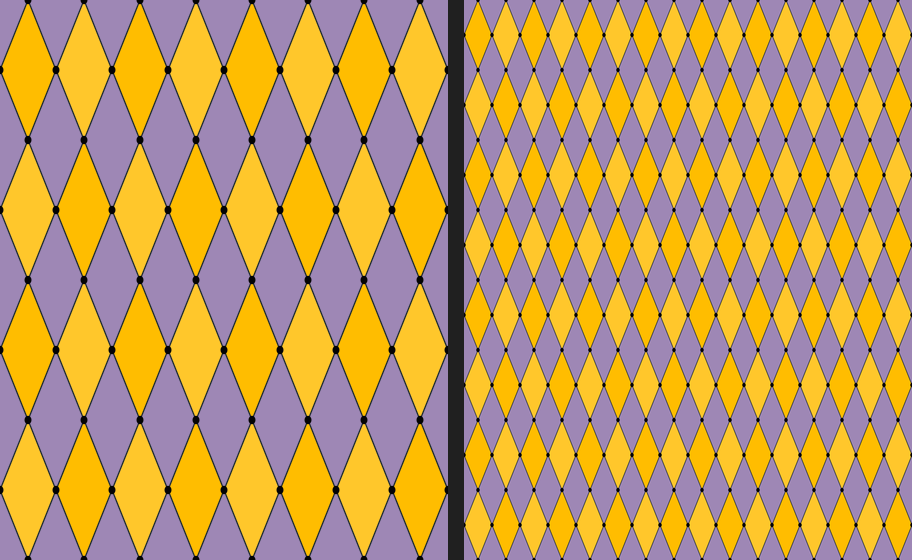
Left: one tile. Right: repeated 2 by 2.
Give the GLSL for this pattern, as a WebGL 1 fragment shader.

```glsl
precision highp float;
// Harlequin lattice: 8 by 4 tall diamonds in two alternating yellows on mauve,
// with thin dark outlines and a black oval bead at every crossing.
// Each cell folds into one diamond distance; lengths are in canvas widths.

uniform vec2 u_resolution;

// Approximate signed distance to an oval centred on the origin.
float ovalDistance(vec2 p, vec2 radius) {
  float k = length(p / radius);
  float slope = length(p / (radius * radius));
  return k * (k - 1.0) / max(slope, 1e-4);
}

// Coverage of a shape, softened over about one pixel.
float coverage(float dist, float pixel) {
  return clamp(0.5 - dist / pixel, 0.0, 1.0);
}

void main() {
  float pixel = 1.0 / u_resolution.x;
  vec2 repeats = vec2(8.0, 4.0);
  vec2 cellSize = vec2(1.0, u_resolution.y / u_resolution.x) / repeats;

  vec2 grid = gl_FragCoord.xy / u_resolution * repeats;
  vec2 cell = floor(grid);
  vec2 folded = abs(fract(grid) - 0.5);

  // Diamond touching the middle of each cell side
  float diamond = (folded.x + folded.y - 0.5) / length(1.0 / cellSize);

  // Checkerboard of deep and light yellow over mauve
  float odd = mod(cell.x + cell.y, 2.0);
  vec3 yellow = mix(vec3(1.0, 0.78, 0.17), vec3(1.0, 0.74, 0.0), odd);
  vec3 color = mix(vec3(0.62, 0.53, 0.71), yellow, coverage(diamond, pixel));

  // Outlines
  float outline = coverage(abs(diamond) - 0.0014, pixel);
  color = mix(color, vec3(0.10, 0.16, 0.19), outline);

  // Beads on the side and end corners of the diamonds
  vec2 beadRadius = vec2(0.0077, 0.0094);
  float sideBead = ovalDistance((folded - vec2(0.5, 0.0)) * cellSize, beadRadius);
  float endBead = ovalDistance((folded - vec2(0.0, 0.5)) * cellSize, beadRadius);
  float bead = coverage(min(sideBead, endBead), pixel);
  color = mix(color, vec3(0.015), bead);

  gl_FragColor = vec4(color, 1.0);
}
```
